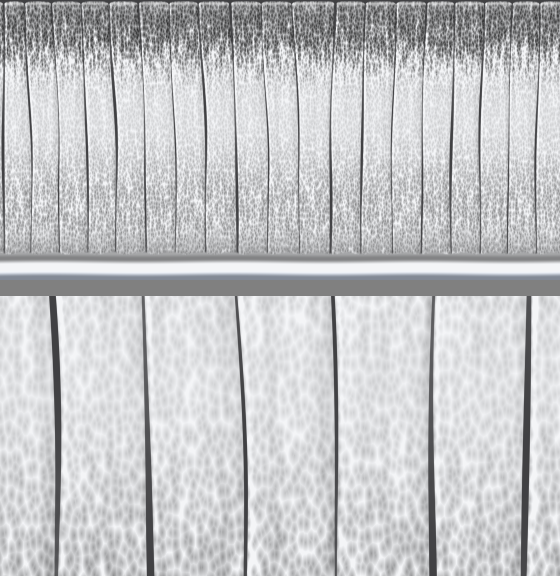
Top: the whole. Bottom: its middle third, enlarged.
Reproduce this texture procedurally as a Shadertoy shader.

```glsl
#define STRIPS 19.0
#define SEAM_WIDTH 0.0019
#define LEAN 0.0137
#define DRIFT 0.0098
#define STRIP_END 0.905
#define GRAIN vec2(256.0, 64.0)
#define STREAKS vec2(152.0, 11.0)
#define SILVER vec3(0.985, 0.99, 1.0)
#define SEAM_COLOR vec3(0.25, 0.25, 0.26)

const float TAU = 6.2831853;

vec2 hash22(vec2 p) {
    vec3 q = fract(p.xyx * vec3(0.1031, 0.1030, 0.0973));
    q += dot(q, q.yzx + 33.33);
    return fract((q.xx + q.yz) * q.zy);
}

// Distance to the nearest scattered point, wrapping across the canvas
float cellular(vec2 p, float period) {
    vec2 cell = floor(p), f = fract(p);
    float nearest = 2.0;
    for (int j = -1; j <= 1; j++)
    for (int i = -1; i <= 1; i++) {
        vec2 o = vec2(i, j);
        vec2 id = vec2(mod(cell.x + o.x, period), cell.y + o.y + 7.0);
        vec2 d = o + hash22(id) - f;
        nearest = min(nearest, dot(d, d));
    }
    return sqrt(nearest);
}

// Seam position: drifting spacing, leaning apart above the middle
float seamX(float id, float wrapped, float down) {
    float drift = 0.0065 - DRIFT * sin(TAU * wrapped / STRIPS);
    float side = wrapped < 10.5 ? -sign(wrapped) : 0.6;
    float bend = 1.0 - smoothstep(-0.1, 0.58, down);
    float wobble = 0.0012 * sin(down * 9.0 + wrapped * 2.4);
    return id / STRIPS + drift + side * LEAN * bend + wobble;
}

// x: dark seam, y: bright rim, z: soft shade beside it, w: notch at the top
vec4 seams(vec2 uv, float down, float pixel) {
    vec4 result = vec4(0.0);
    float middle = floor(uv.x * STRIPS + 0.5);
    for (float k = -1.0; k <= 1.0; k++) {
        float id = middle + k;
        float wrapped = mod(id, STRIPS);
        float d = uv.x - seamX(id, wrapped, down);
        float weight = 0.85 + 0.4 * cos(TAU * 5.0 * wrapped / STRIPS);
        float swell = 0.68 + 0.32 * sin(down * 8.0 - 2.8 + 1.4 * sin(wrapped * 2.1));
        float width = SEAM_WIDTH * weight * swell;
        float line = 1.0 - smoothstep(width - 0.6 * pixel, width + 0.8 * pixel, abs(d));
        float strength = 0.6 + 0.4 * swell;
        float rim = exp(-pow((d - width - 0.0022) / 0.0016, 2.0));
        float shade = d < 0.0 ? exp(d / 0.005) : exp(-d / 0.002);
        float notch = exp(-abs(d) / 0.004);
        result = max(result, vec4(line * strength, rim, shade, notch));
    }
    return result;
}

// Brushed foil brightness, dull at the top and glossy in the middle
float foil(vec2 uv, float down) {
    float grain = cellular(uv * GRAIN, GRAIN.x) - 0.5;
    float streak = cellular(uv * STREAKS, STREAKS.x) - 0.5;
    float waves = sin(TAU * uv.x * 31.0 + 3.0 * sin(down * 4.0))
                + sin(TAU * uv.x * 73.0 - down * 5.0);
    float edge = down + 0.15 * streak + 0.06 * grain;
    float tone = mix(0.55, 0.91, smoothstep(0.08, 0.26, edge));
    tone += 0.09 * (1.0 - smoothstep(0.0, 0.07, down));
    tone -= 0.07 * smoothstep(0.48, 0.70, edge);
    tone -= 0.16 * smoothstep(0.83, STRIP_END, edge);
    float rough = smoothstep(0.42, 0.70, down);
    float dull = 1.0 - smoothstep(0.10, 0.40, down);
    tone += grain * (0.14 + 0.34 * dull + 0.24 * rough);
    tone += streak * (0.05 + 0.22 * dull + 0.22 * rough);
    return tone + 0.012 * waves;
}

// Polished rail under the strips
vec3 rail(float down, float x) {
    float y = down + 0.0015 * sin(TAU * x * 3.0);
    float tone = mix(0.66, 0.52, smoothstep(STRIP_END, 0.922, y));
    tone = mix(tone, 0.97, smoothstep(0.925, 0.945, y));
    tone = mix(tone, 0.55, smoothstep(0.970, 0.990, y));
    return tone * mix(SILVER, vec3(0.93, 0.98, 1.06), smoothstep(0.965, 0.99, y));
}

void mainImage(out vec4 fragColor, in vec2 fragCoord) {
    vec2 uv = fragCoord / iResolution.xy;
    vec2 pixel = 1.0 / iResolution.xy;
    float down = 1.0 - uv.y;

    // Strips and the gaps between them
    vec4 seam = seams(uv, down, pixel.x);
    float tone = foil(uv, down);
    tone -= 0.13 * seam.z;
    tone += seam.y * mix(0.26, 0.10, smoothstep(0.15, 0.45, down));
    vec3 color = clamp(tone, 0.2, 0.97) * SILVER;
    color = mix(color, SEAM_COLOR, seam.x);

    // Bright lip and dark gap along the top
    float lip = exp(-pow((down - 0.013) / 0.005, 2.0));
    color = mix(color, vec3(0.90), 0.55 * lip * (1.0 - seam.x));
    float gap = 0.005 + 0.010 * seam.w;
    color = mix(SEAM_COLOR, color, smoothstep(gap - pixel.y, gap + pixel.y, down));

    // Strip ends are slightly uneven
    float end = STRIP_END + 0.004 * sin(TAU * uv.x * STRIPS) - 0.004 * seam.w;
    float below = smoothstep(end - 1.5 * pixel.y, end + 1.5 * pixel.y, down);
    color = mix(color, rail(down, uv.x), below);
    fragColor = vec4(color, 1.0);
}
```
